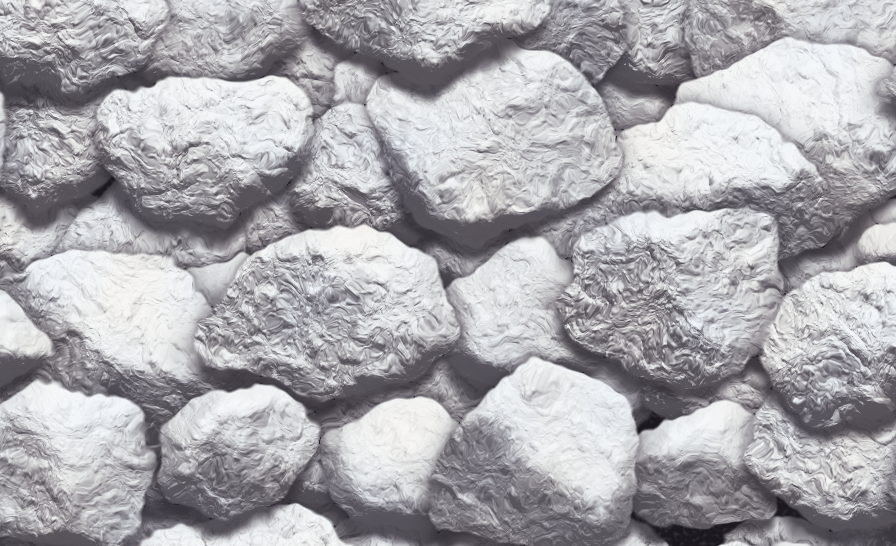
This texture is drawn by a WebGL 2 fragment shader. Its source:

```glsl
#version 300 es
precision highp float;
// A heap of rough white chalk stones, lit from above, with dark gaps between them.

#define STONES 3.6        // grid cells per canvas height
#define JITTER 0.5        // scatter of the stone centres
#define SIZE_MIN 0.5      // smallest stone radius, in cells
#define SIZE_SPREAD 0.28  // added radius of the largest stone
#define EDGE 0.012        // softness of the outlines
#define ROUGHNESS 0.05    // height of the surface lumps
#define BEVEL 1.6         // steepness of the stone flanks
#define SHADOW 0.15       // length of the thrown shadows
#define AMBIENT 0.35
#define SUN 0.68

const float TAU = 6.28318;
const int COUNT = 18;     // two layers of 3 x 3 neighbouring cells
const vec3 LIGHT = vec3(0.12, 0.74, 0.66);

uniform vec2 u_resolution;
out vec4 fragColor;

vec2 hash2(vec2 p) {
    vec3 q = fract(p.xyx * vec3(0.1031, 0.1030, 0.0973));
    q += dot(q, q.yzx + 33.33);
    return fract((q.xx + q.yz) * q.zy);
}

float cornerSlope(vec2 cell, vec2 corner, vec2 f) {
    return dot(hash2(cell + corner) * 2.0 - 1.0, f - corner);
}

float gradientNoise(vec2 p) {
    vec2 i = floor(p), f = p - i;
    vec2 u = f * f * f * (f * (f * 6.0 - 15.0) + 10.0);
    float low = mix(cornerSlope(i, vec2(0, 0), f), cornerSlope(i, vec2(1, 0), f), u.x);
    float high = mix(cornerSlope(i, vec2(0, 1), f), cornerSlope(i, vec2(1, 1), f), u.x);
    return 1.4 * mix(low, high, u.y);
}

// Crumbly relief: plain noise mixed with rounded lumps
float relief(vec2 p) {
    float sum = 0.0, amp = ROUGHNESS;
    p *= 4.0;
    for (int i = 0; i < 4; i++) {
        float n = gradientNoise(p);
        sum += amp * mix(n, 1.5 * abs(n), 0.5);
        p = mat2(1.6, 1.3, -1.3, 1.6) * p + 7.3;
        amp *= 0.5;
    }
    return sum;
}

// Rounded irregular polygon, negative inside
float stoneDistance(vec2 q, vec2 key) {
    float size = SIZE_MIN + SIZE_SPREAD * hash2(key + 3.0).x;
    float sum = 0.0;
    q *= vec2(0.88, 1.12);
    for (int k = 0; k < 7; k++) {
        vec2 h = hash2(key + float(k) * 5.7 + 11.0);
        float a = TAU * (float(k) + 0.8 * h.x) / 7.0;
        float side = dot(q, vec2(cos(a), sin(a))) - size * (0.78 + 0.36 * h.y);
        sum += exp(18.0 * side);
    }
    return log(sum) / 18.0;
}

// Flanks and three tilted crown facets joined by a soft minimum
float stoneHeight(vec2 q, vec2 key) {
    float sum = exp(24.0 * BEVEL * min(stoneDistance(q, key), 0.1));
    for (int k = 0; k < 3; k++) {
        vec2 h = hash2(key + float(k) * 9.1 + 61.0);
        float a = TAU * (float(k) + h.x) / 3.0;
        float slope = 0.1 + 0.7 * h.y;
        float facet = 0.2 + 0.12 * hash2(h * 91.0).x - slope * dot(q, vec2(cos(a), sin(a)));
        sum += exp(-24.0 * facet);
    }
    float rough = 0.65 + 0.7 * hash2(key + 23.0).y;
    return -log(sum) / 24.0 + rough * relief(q + key * 3.7);
}

float stoneLight(vec2 q, vec2 key, float lit) {
    const float STEP = 0.009;
    float h = stoneHeight(q, key);
    vec2 slope = vec2(stoneHeight(q + vec2(STEP, 0), key),
                      stoneHeight(q + vec2(0, STEP), key)) - h;
    vec3 normal = normalize(vec3(-slope / STEP, 1.0));
    float diffuse = max(dot(normal, LIGHT), 0.0);
    float bounce = AMBIENT * mix(0.6, 1.0, lit) * (0.9 + 0.15 * normal.z);
    float lum = bounce + SUN * diffuse * lit;
    return lum - 0.35 * max(lum - 0.83, 0.0);
}

void main() {
    vec2 p = gl_FragCoord.xy / u_resolution.y * STONES + 20.0;

    // Ragged outlines
    vec2 warped = p + 0.09 * vec2(gradientNoise(p * 3.0), gradientNoise(p * 3.0 + 40.0))
                    + 0.025 * vec2(gradientNoise(p * 11.0), gradientNoise(p * 11.0 + 40.0));

    // Gather nearby stones and keep the two uppermost
    vec2 key[COUNT], place[COUNT];
    float rank[COUNT], dist[COUNT], shade[COUNT];
    int front = -1, back = -1;
    for (int n = 0; n < COUNT; n++) {
        float layer = float(n / 9);
        vec2 cell = floor(p - 0.5 * layer) + vec2(n % 3 - 1, (n % 9) / 3 - 1);
        key[n] = cell + layer * 57.0;
        vec2 centre = cell + 0.5 + 0.5 * layer + JITTER * (hash2(key[n]) - 0.5);
        place[n] = warped - centre;
        rank[n] = hash2(key[n] + 31.0).x + 1.0 - layer;
        dist[n] = stoneDistance(place[n], key[n]);
        float thrown = smoothstep(-0.06, 0.05, stoneDistance(place[n] + SHADOW * LIGHT.xy, key[n]));
        float contact = 0.5 * exp(-max(dist[n], 0.0) / 0.05);
        shade[n] = 1.0 - max(0.85 * (1.0 - thrown), contact);
        if (dist[n] < EDGE) {
            if (front < 0 || rank[n] > rank[front]) { back = front; front = n; }
            else if (back < 0 || rank[n] > rank[back]) back = n;
        }
    }

    // Shadows fall only on what lies lower
    float litFront = 1.0, litBack = 1.0;
    for (int n = 0; n < COUNT; n++) {
        if (front >= 0 && rank[n] > rank[front]) litFront *= shade[n];
        if (back >= 0 && rank[n] > rank[back]) litBack *= shade[n];
    }

    // Gritty dark ground, then the stones from below upwards
    float lum = 0.11 + 0.12 * max(gradientNoise(p * 32.0), 0.0);
    if (back >= 0) {
        float light = stoneLight(place[back], key[back], litBack);
        lum = mix(lum, light, 1.0 - smoothstep(-EDGE, EDGE, dist[back]));
    }
    if (front >= 0) {
        float light = stoneLight(place[front], key[front], litFront);
        lum = mix(lum, light, 1.0 - smoothstep(-EDGE, EDGE, dist[front]));
    }

    // Cool highlights, faintly violet shade, patches of warmth
    float green = mix(-0.016, 0.008, smoothstep(0.5, 0.9, lum));
    vec3 colour = lum + vec3(0.0, green, 0.014);
    colour += vec3(0.02, 0.0, -0.025) * gradientNoise(p * 1.7 + 9.0) * lum;
    fragColor = vec4(clamp(colour, 0.0, 1.0), 1.0);
}
```
